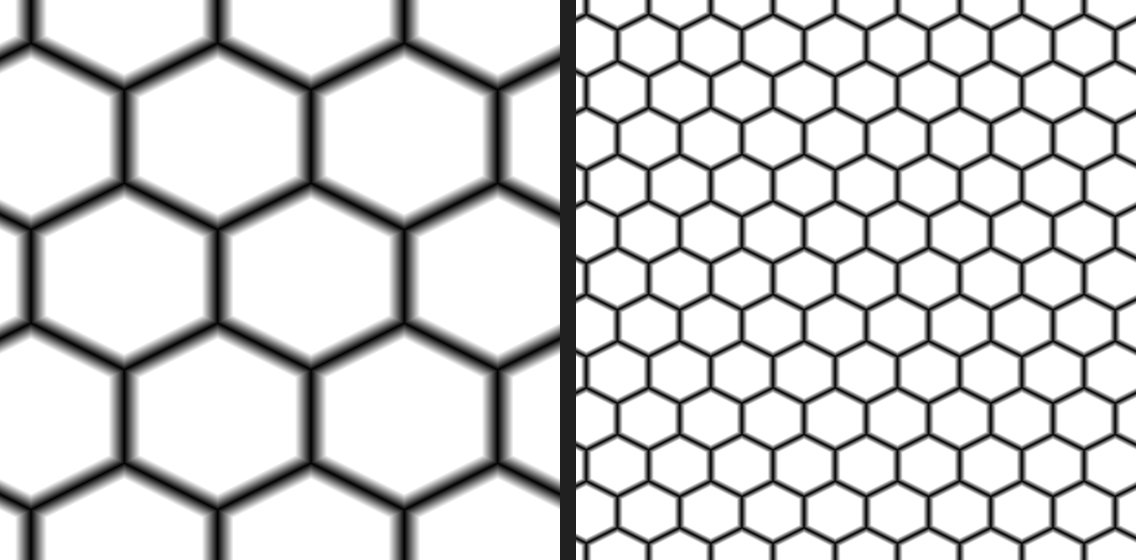
Left: one tile. Right: repeated 3 by 3.
This pattern is drawn by a Shadertoy shader. Its source:

```glsl
// Seamless honeycomb: white hexagons separated by soft black walls.
// Two interleaved lattices of cell centres are folded with fract; the hexagonal
// gauge of the nearer centre gives the wall distance, shaded by a linear ramp.

#define COLUMNS 3.0               // whole cells across
#define ROW_PAIRS 2.0             // whole pairs of staggered rows down
#define CENTRE vec2(1.666, 1.519) // position of one cell centre, in cells
#define WALL_HALF_WIDTH 0.085     // wall fade distance, in cells
#define WALL_COLOR vec3(0.0)
#define CELL_COLOR vec3(1.0)

// Lattice period in cells: one column by two rows.
const vec2 PERIOD = vec2(1.0, 1.5);

// Offset from the nearest centre of a rectangular lattice.
vec2 foldLattice(vec2 p) {
    return (fract(p / PERIOD + 0.5) - 0.5) * PERIOD;
}

// Hexagonal gauge: 0 at the centre, 0.5 on the boundary.
float hexGauge(vec2 p) {
    p = abs(p);
    return max(p.x, p.y + 0.5 * p.x);
}

// Distance from the cell boundary, measured in the hexagonal gauge.
float wallDistance(vec2 p) {
    float evenRow = hexGauge(foldLattice(p));
    float oddRow = hexGauge(foldLattice(p - 0.5 * PERIOD));
    return 0.5 - min(evenRow, oddRow);
}

void mainImage(out vec4 fragColor, in vec2 fragCoord) {
    vec2 uv = fragCoord / iResolution.xy;
    vec2 p = uv * vec2(COLUMNS, ROW_PAIRS) * PERIOD - CENTRE;

    // Linear fade from the wall's dark core to the flat cell.
    float fade = clamp(wallDistance(p) / WALL_HALF_WIDTH, 0.0, 1.0);
    fragColor = vec4(mix(WALL_COLOR, CELL_COLOR, fade), 1.0);
}
```
